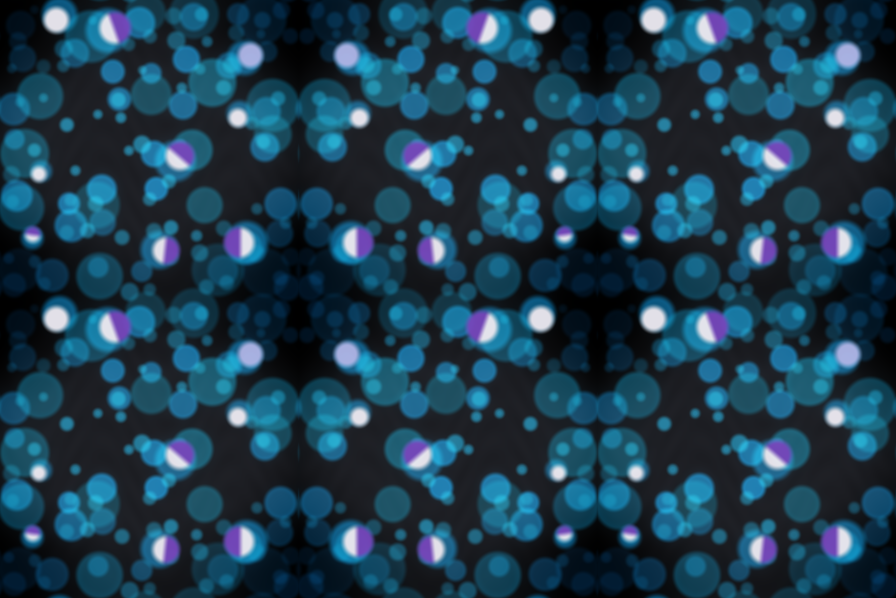
This background is drawn by a WebGL 2 fragment shader. Its source:

```glsl
#version 300 es
precision highp float;
// Bokeh lights on black: a square tile, 3 across and 2 down, every other
// column mirrored. Each tile layers cellular noise whose cells hold one soft
// disc, from large dim teal to small cyan, topped by white and violet lights.
uniform vec2 u_resolution;
out vec4 fragColor;

const float PI = 3.14159265;
const vec2 REPEATS = vec2(3.0, 2.0);
const vec3 CHARCOAL = vec3(0.115, 0.12, 0.14);
const vec3 NAVY = vec3(0.005, 0.075, 0.14);
const vec3 TEAL = vec3(0.01, 0.29, 0.37);
const vec3 AZURE = vec3(0.02, 0.42, 0.63);
const vec3 CYAN = vec3(0.04, 0.42, 0.55);
const vec3 WHITE = vec3(0.95, 0.92, 0.94);
const vec3 LAVENDER = vec3(0.70, 0.71, 0.90);
const vec3 VIOLET = vec3(0.47, 0.26, 0.72);

vec3 hash3(vec2 cell, float seed) {
  vec3 p = fract(vec3(cell.xyx + seed) * vec3(0.1031, 0.1030, 0.0973) + seed * 0.137);
  p += dot(p, p.yxz + 33.33);
  return fract((p.xxy + p.yzz) * p.zyx);
}

vec3 screenBlend(vec3 base, vec3 light) {
  return 1.0 - (1.0 - base) * (1.0 - light);
}

// Light falls off towards the four corners of the tile
float tileLight(vec2 p) {
  float across = sin(PI * clamp(p.x, 0.0, 1.0));
  float up = 0.5 - 0.5 * cos(2.0 * PI * p.y);
  return smoothstep(0.08, 0.78, 0.5 * (across + up));
}

// Soft flat disc
float disc(vec2 offset, float radius, float blur) {
  return 1.0 - smoothstep(radius - blur, radius + blur, length(offset));
}

// Disc with a faint rim and a wide halo
float lens(vec2 offset, float radius, float blur) {
  float d = length(offset);
  float rim = 0.14 * smoothstep(0.6 * radius, radius, d);
  float halo = 1.0 - smoothstep(0.5 * radius, 2.0 * radius, d);
  return disc(offset, radius, blur) * (0.86 + rim) + 0.09 * halo * halo;
}

// One layer of coloured discs, at most one in each of count x count cells
vec3 discLayer(vec3 base, vec2 p, float count, vec2 radii, float fill, vec3 tint, float seed) {
  vec2 home = floor(p * count);
  for (int j = -1; j <= 1; j++) {
    for (int i = -1; i <= 1; i++) {
      vec2 cell = home + vec2(i, j);
      vec2 id = mod(cell, count);
      vec3 place = hash3(id, seed);
      vec3 look = hash3(id, seed + 17.0);
      vec2 center = (cell + 0.2 + 0.6 * place.xy) / count;
      float radius = mix(radii.x, radii.y, place.z);
      vec3 color = mix(NAVY, tint, tileLight(center)) * mix(0.6, 1.1, look.y);
      float shape = lens(p - center, radius, 0.010);
      base = screenBlend(base, color * shape * step(look.x, fill));
    }
  }
  return base;
}

// White, lavender and split violet lights, each over a cyan disc
vec3 accentLayer(vec3 base, vec2 p, float count, vec2 radii, float seed) {
  vec2 home = floor(p * count);
  for (int j = -1; j <= 1; j++) {
    for (int i = -1; i <= 1; i++) {
      vec2 cell = home + vec2(i, j);
      vec2 id = mod(cell, count);
      vec3 place = hash3(id, seed);
      vec3 look = hash3(id, seed + 29.0);
      vec2 offset = p - (cell + 0.15 + 0.7 * place.xy) / count;
      float radius = mix(radii.x, radii.y, place.z);
      float angle = 2.0 * PI * look.y;
      vec2 facing = vec2(cos(angle), sin(angle));
      float wedge = smoothstep(-0.012, 0.012, dot(offset, facing) + 0.1 * radius);
      vec3 color = mix(WHITE, LAVENDER, step(0.35, look.x));
      color = mix(color, mix(WHITE, VIOLET, wedge), step(0.62, look.x));
      base = screenBlend(base, AZURE * 0.8 * lens(offset + facing * radius * 0.5, radius * 1.4, 0.014));
      base = mix(base, color, 0.93 * disc(offset, radius, 0.013));
    }
  }
  return base;
}

void main() {
  // Mirror along x, repeat along y
  vec2 grid = gl_FragCoord.xy / u_resolution * REPEATS;
  vec2 p = vec2(abs(mod(grid.x + 1.0, 2.0) - 1.0), fract(grid.y));

  // Charcoal haze with faint ripples
  float ripple = sin(2.0 * PI * (9.0 * p.y + sin(14.0 * p.x))) * sin(31.0 * p.x);
  vec3 color = CHARCOAL * tileLight(p) * (1.0 + 0.05 * ripple);

  // Discs from large and dim to small and bright
  color = discLayer(color, p, 5.0, vec2(0.055, 0.090), 0.65, TEAL, 3.0);
  color = discLayer(color, p, 7.0, vec2(0.033, 0.056), 0.58, AZURE, 11.0);
  color = discLayer(color, p, 11.0, vec2(0.012, 0.030), 0.60, CYAN, 23.0);
  color = accentLayer(color, p, 3.0, vec2(0.024, 0.054), 41.0);

  fragColor = vec4(color, 1.0);
}
```
